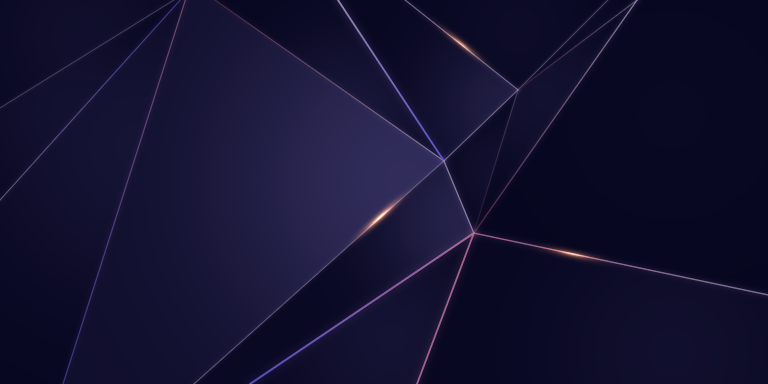
A WebGL 2 fragment shader for this background:

```glsl
#version 300 es
precision highp float;
// Dark faceted backdrop: overlapping wedges fan out from four hubs, each
// softly lit by one spot. Thin two-tone strokes trace the folds, and three
// stretched golden glints sit on them. Units: canvas height = 1, y up.
uniform vec2 u_resolution;
out vec4 outColor;

// Palette
const vec3 NIGHT = vec3(0.018, 0.016, 0.112);
const vec3 VIOLET = vec3(0.235, 0.215, 0.415);
const vec3 LILAC = vec3(0.60, 0.53, 0.70);
const vec3 BLUE = vec3(0.36, 0.33, 0.78);
const vec3 ROSE = vec3(0.72, 0.44, 0.62);
const vec3 WINE = vec3(0.32, 0.16, 0.28);
const vec3 AMBER = vec3(0.85, 0.48, 0.20);
const vec3 CORE = vec3(0.95, 0.80, 0.55);

// Hubs where folds meet
const vec2 FAN = vec2(0.490, 1.023);
const vec2 CENTER = vec2(1.156, 0.581);
const vec2 UPPER = vec2(1.349, 0.766);
const vec2 LOWER = vec2(1.234, 0.393);

// Fold ends on the canvas border
const vec2 LEFT_HIGH = vec2(0.0, 0.719);
const vec2 LEFT_LOW = vec2(0.0, 0.479);
const vec2 FOOT_A = vec2(0.164, 0.0);
const vec2 FOOT_B = vec2(0.505, 0.0);
const vec2 FOOT_C = vec2(0.651, 0.0);
const vec2 FOOT_D = vec2(1.086, 0.0);
const vec2 TOP_A = vec2(0.560, 1.0);
const vec2 TOP_B = vec2(0.880, 1.0);
const vec2 TOP_C = vec2(1.055, 1.0);
const vec2 TOP_D = vec2(1.583, 1.0);
const vec2 TOP_E = vec2(1.659, 1.0);
const vec2 RIGHT = vec2(2.0, 0.232);

float cross2(vec2 a, vec2 b) { return a.x * b.y - a.y * b.x; }

// Wedge from ray hub-a counterclockwise to ray hub-b; spot = centre, radius
void facet(inout vec3 col, vec2 p, vec2 hub, vec2 a, vec2 b,
           float base, float gain, vec3 spot) {
    vec2 q = p - hub;
    float inside = min(cross2(normalize(a - hub), q), cross2(q, normalize(b - hub)));
    float mask = clamp(0.5 + inside * u_resolution.y, 0.0, 1.0);
    vec2 r = (p - spot.xy) / spot.z;
    col = mix(col, mix(NIGHT, VIOLET, base + gain * exp(-dot(r, r))), mask);
}

// Thin stroke whose colour runs from tintA at a to tintB at b
void stroke(inout vec3 col, vec2 p, vec2 a, vec2 b,
            vec3 tintA, vec3 tintB, float width, float alpha) {
    vec2 ab = b - a;
    float t = clamp(dot(p - a, ab) / dot(ab, ab), 0.0, 1.0);
    float d = length(p - a - ab * t);
    float px = 1.0 / u_resolution.y;
    float halfWidth = 0.5 * max(width, px);
    float cover = clamp(0.5 + (halfWidth - d) / px, 0.0, 1.0) * min(1.0, width / px);
    float halo = 0.10 * exp(-d * d / (9.0 * width * width));
    col = mix(col, mix(tintA, tintB, t), alpha * min(1.0, cover + halo));
}

// Golden streak stretched along a fold
void glint(inout vec3 col, vec2 p, vec2 at, vec2 along, float size, float power) {
    vec2 u = normalize(along);
    vec2 q = vec2(dot(p - at, u), cross2(u, p - at)) / size;
    float glow = exp(-q.x * q.x - 42.0 * q.y * q.y);
    float core = exp(-5.0 * q.x * q.x - 300.0 * q.y * q.y);
    col += power * (AMBER * glow * 0.65 + CORE * core * 0.55);
}

void main() {
    vec2 p = gl_FragCoord.xy / u_resolution.y;
    vec3 col = NIGHT;

    // Facets around the central hub
    facet(col, p, CENTER, TOP_A, FOOT_B, 0.20, 0.60, vec3(1.05, 0.53, 0.48));
    facet(col, p, CENTER, TOP_B, TOP_A, 0.06, 0.30, vec3(0.92, 0.70, 0.22));
    facet(col, p, CENTER, UPPER, TOP_B, 0.07, 0.42, vec3(1.32, 0.72, 0.21));
    facet(col, p, CENTER, LOWER, UPPER, 0.05, 0.16, vec3(1.29, 0.56, 0.15));
    facet(col, p, CENTER, FOOT_B, LOWER, 0.09, 0.50, vec3(1.20, 0.43, 0.22));

    // Left fan
    facet(col, p, FAN, LEFT_LOW, FOOT_A, 0.05, 0.26, vec3(0.36, 0.62, 0.40));
    facet(col, p, FAN, LEFT_HIGH, LEFT_LOW, 0.06, 0.20, vec3(0.20, 0.70, 0.26));
    facet(col, p, FAN, vec2(-1.0, 1.1), LEFT_HIGH, 0.06, 0.14, vec3(0.22, 0.90, 0.26));

    // Right and lower planes, then the upper ones
    facet(col, p, LOWER, TOP_E, UPPER, 0.05, 0.20, vec3(1.42, 0.75, 0.22));
    facet(col, p, LOWER, RIGHT, TOP_E, 0.03, 0.06, vec3(1.75, 0.70, 0.40));
    facet(col, p, LOWER, FOOT_D, RIGHT, 0.06, 0.15, vec3(1.75, 0.08, 0.35));
    facet(col, p, LOWER, FOOT_C, FOOT_D, 0.09, 0.20, vec3(1.02, 0.12, 0.24));
    facet(col, p, UPPER, TOP_D, TOP_C, 0.05, 0.10, vec3(1.35, 0.92, 0.20));
    facet(col, p, UPPER, TOP_E, TOP_D, 0.05, 0.08, vec3(1.50, 0.92, 0.15));

    // Folds
    stroke(col, p, FAN, LEFT_HIGH, LILAC, LILAC, 0.0022, 0.42);
    stroke(col, p, FAN, LEFT_LOW, BLUE, LILAC, 0.0026, 0.58);
    stroke(col, p, FAN, FOOT_A, ROSE, BLUE, 0.0030, 0.55);
    stroke(col, p, TOP_A, CENTER, WINE, LILAC, 0.0028, 0.85);
    stroke(col, p, TOP_B, CENTER, LILAC, BLUE, 0.0046, 0.95);
    stroke(col, p, CENTER, FOOT_B, LILAC, LILAC, 0.0024, 0.60);
    stroke(col, p, CENTER, UPPER, LILAC, LILAC, 0.0026, 0.70);
    stroke(col, p, UPPER, TOP_D, LILAC, LILAC, 0.0022, 0.50);
    stroke(col, p, UPPER, TOP_E, WINE, LILAC, 0.0024, 0.60);
    stroke(col, p, UPPER, TOP_C, LILAC, LILAC, 0.0028, 0.70);
    stroke(col, p, UPPER, LOWER, LILAC, WINE, 0.0022, 0.40);
    stroke(col, p, LOWER, TOP_E, WINE, LILAC, 0.0032, 0.85);
    stroke(col, p, CENTER, LOWER, LILAC, LILAC, 0.0032, 0.85);
    stroke(col, p, LOWER, RIGHT, ROSE, LILAC, 0.0034, 0.80);
    stroke(col, p, LOWER, FOOT_D, ROSE, ROSE, 0.0044, 0.85);
    stroke(col, p, LOWER, FOOT_C, ROSE, BLUE, 0.0050, 0.90);

    // Glints
    glint(col, p, vec2(0.990, 0.435), CENTER - FOOT_B, 0.062, 1.0);
    glint(col, p, vec2(1.203, 0.885), UPPER - TOP_C, 0.058, 0.65);
    glint(col, p, vec2(1.490, 0.338), RIGHT - LOWER, 0.062, 0.65);
    outColor = vec4(col, 1.0);
}
```
